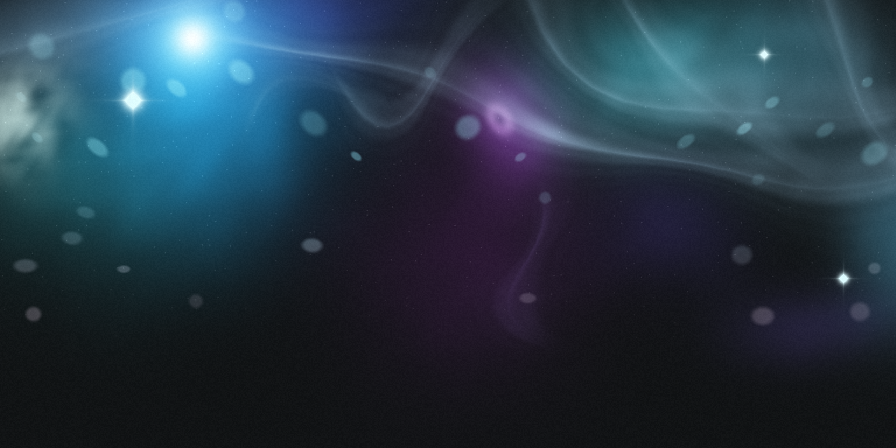
Reproduce this background procedurally as a WebGL 2 fragment shader.

```glsl
#version 300 es
precision highp float;
// Dark nebula: soft elliptical glows screened over near-black, crossed by smoke
// ribbons (soft distance to cubic curves), then hashed bokeh, stars and dust.
// Units: canvas height = 1, origin lower left.
uniform vec2 u_resolution;
out vec4 fragColor;

#define BASE_COLOR vec3(.066, .075, .08)
#define SMOKE_STRENGTH .36
#define SMOKE_SEGMENTS 14
#define BOKEH_CELL .125
#define BOKEH_STRENGTH .46
#define DUST_CELL .017
#define GRAIN .024

float hash(vec2 p) {
  vec3 q = fract(p.xyx * .1031);
  q += dot(q, q.yzx + 33.33);
  return fract((q.x + q.y) * q.z);
}

vec2 hash2(vec2 p) { return vec2(hash(p), hash(p + 71.7)); }

// Layered, rotated sines, roughly 0..1
float cloud(vec2 p) {
  float sum = .5, amp = .25;
  for (int i = 0; i < 4; i++) {
    p = mat2(.8, .6, -.6, .8) * p * 1.7 + 1.3;
    sum += amp * sin(p.x + 1.4 * sin(p.y)) * cos(p.y * .8);
    amp *= .65;
  }
  return sum;
}

// Elliptical falloff around (x, y) with radii (rx, ry)
float glow(vec2 p, float x, float y, float rx, float ry) {
  vec2 q = (p - vec2(x, y)) / vec2(rx, ry);
  return exp(-dot(q, q));
}

vec3 screen(vec3 base, vec3 light) { return base + light * (1. - min(base, 1.)); }

// Ribbon along a cubic curve: streaked veil on its left side, crisp on its right
float smoke(vec2 p, vec4 ab, vec4 cd, float width) {
  float nearest = 9., along = 0., side = 1., n = float(SMOKE_SEGMENTS);
  vec2 prev = ab.xy;
  for (int i = 1; i <= SMOKE_SEGMENTS; i++) {
    float t = float(i) / n;
    vec2 mid = mix(ab.zw, cd.xy, t);
    vec2 next = mix(mix(mix(ab.xy, ab.zw, t), mid, t), mix(mid, mix(cd.xy, cd.zw, t), t), t);
    vec2 e = next - prev, q = p - prev;
    float h = clamp(dot(q, e) / dot(e, e), 0., 1.);
    float dist = length(q - e * h);
    if (dist < nearest) {
      nearest = dist;
      along = t + (h - 1.) / n;
      side = e.x * q.y - e.y * q.x;
    }
    prev = next;
  }
  float d = nearest / (width * (1. + .45 * sin(along * 9. + ab.x * 7.)));
  d *= side > 0. ? .8 : 1.7;
  float fade = smoothstep(0., .22, along) * smoothstep(0., .22, 1. - along);
  float streak = .8 + .2 * cos(d * 3.5 + 3. * along);
  return fade * streak * (.5 * exp(-d * d) + .45 * exp(-d / 2.2));
}

float star(vec2 p, float x, float y, float size) {
  vec2 q = abs(p - vec2(x, y)) / size;
  float rays = exp(-q.x * 20. - q.y * 3.) + exp(-q.y * 20. - q.x * 3.);
  return 1.4 * exp(-dot(q, q) * 14.) + .7 * rays;
}

// Jittered discs, slanted near the top, level lower down
float bokeh(vec2 p) {
  float sum = 0.;
  for (int k = 0; k < 9; k++) {
    vec2 id = floor(p / BOKEH_CELL) + vec2(k % 3, k / 3) - 1.;
    vec2 center = (id + .15 + .7 * hash2(id + 5.)) * BOKEH_CELL;
    float sides = smoothstep(.25, .85, abs(center.x - 1.12));
    float chance = mix(.16, .5, sides) * smoothstep(.18, .32, center.y);
    float radius = mix(.014, .036, pow(hash(id + 19.), 2.));
    float angle = (center.x < 1. ? -.7 : .6) * smoothstep(.4, .7, center.y);
    vec2 q = mat2(cos(angle), -sin(angle), sin(angle), cos(angle)) * (p - center);
    q.y *= mix(1., 1.9, hash(id + 43.));
    float disc = 1. - smoothstep(radius * .6, radius * 1.2, length(q));
    sum += disc * step(hash(id + 8.), chance) * mix(.3, 1., hash(id + 31.));
  }
  return sum;
}

void main() {
  vec2 p = gl_FragCoord.xy / u_resolution * vec2(2, 1);
  vec2 w = p + .018 * sin(vec2(p.y * 11. + p.x * 4., p.x * 9. - p.y * 5.));
  float mist = cloud(p * 4.);

  // Broad colour fields
  vec3 light = vec3(.03, .34, .52) * glow(w, .47, .73, .25, .24);
  light += vec3(.04, .22, .24) * glow(w, .2, .63, .3, .24);
  light += vec3(.1, .13, .36) * glow(w, .72, 1.02, .24, .15);
  light += vec3(.14, .22, .29) * glow(w, .1, .94, .26, .12);
  light += vec3(.1, .02, .12) * glow(w, 1.05, .47, .27, .28);
  light += vec3(.25, .08, .33) * glow(w, 1.13, .73, .11, .13);
  light += vec3(.09, .33, .37) * glow(w, 1.48, .85, .27, .17);
  light += vec3(.08, .18, .22) * glow(w, 1.78, .82, .2, .2);
  light += vec3(.12, .28, .35) * glow(w, 2.02, .47, .13, .2);
  light += vec3(.06, .045, .15) * glow(w, 1.48, .49, .16, .12);
  light += vec3(.08, .06, .16) * glow(w, 1.8, .28, .17, .09);
  vec3 color = screen(BASE_COLOR, light * mix(.65, 1.25, mist));

  // Pale cloud at the left edge, violet knot near the centre
  float puff = glow(w, .05, .74, .1, .12) * smoothstep(0., .8, cloud(p * 10.));
  puff += .5 * glow(w, .11, .69, .03, .05);
  float ring = (length(w - vec2(1.115, .735)) - .02) / .014;
  color = screen(color, vec3(.62, .7, .68) * puff + vec3(.3, .22, .36) * exp(-ring * ring));

  // Smoke ribbons
  float s = smoke(w, vec4(.35, .9, .85, .97), vec4(1, .72, 1.42, .67), .024);
  s += 1.2 * smoke(w, vec4(1, .8, 1.45, .64), vec4(1.75, .48, 2.3, .7), .03);
  s += .8 * smoke(w, vec4(.72, .9, .85, .5), vec4(.93, .78, 1.2, 1.1), .022);
  s += .4 * smoke(w, vec4(.54, .68, .54, .9), vec4(.7, .88, .85, .72), .02);
  s += smoke(w, vec4(1.14, 1.15, 1.17, .75), vec4(1.7, .6, 2.2, .86), .034);
  s += .8 * smoke(w, vec4(1.32, 1.1, 1.5, .85), vec4(1.6, .7, 1.9, .6), .034);
  s += .9 * smoke(w, vec4(-.2, .84, .15, .98), vec4(.3, .88, .65, 1.08), .034);
  s += .7 * smoke(w, vec4(1.82, 1.15, 1.84, .8), vec4(1.93, .7, 2.2, .55), .028);
  color = screen(color, vec3(.67, .85, .98) * min(s * SMOKE_STRENGTH * mix(.5, 1.3, mist), .75));
  float wisp = smoke(w, vec4(1.18, .65, 1.27, .38), vec4(1, .36, 1.29, .19), .026);
  color = screen(color, vec3(.1, .08, .15) * wisp);

  // Bokeh, warmer lower down
  vec3 tint = mix(vec3(.5, .45, .5), vec3(.5, .86, .95), smoothstep(.3, .7, p.y));
  color = screen(color, tint * min(bokeh(p) * BOKEH_STRENGTH, .6));

  // Main blue light and flared stars
  color = screen(color, vec3(.1, .44, .84) * glow(p, .43, .914, .21, .18));
  color = screen(color, vec3(.42, .74, .9) * glow(p, .43, .914, .095, .09));
  color = screen(color, vec3(.95) * glow(p, .43, .914, .042, .042));
  float flare = star(p, .297, .776, .08) + star(p, 1.883, .378, .04);
  flare += .8 * star(p, 1.706, .878, .04);
  color = screen(color, vec3(.85, .98, 1) * min(flare, 1.));

  // Fine dust and grain
  vec2 id = floor(p / DUST_CELL);
  float speck = length(p - (id + .2 + .6 * hash2(id)) * DUST_CELL);
  float dust = step(.92, hash(id + 13.)) * (1. - smoothstep(.0005, .0024, speck));
  color += .1 * dust * smoothstep(.1, .5, p.y) + GRAIN * (hash(floor(p * 384.)) - .5);
  fragColor = vec4(clamp(color, 0., 1.), 1);
}
```
